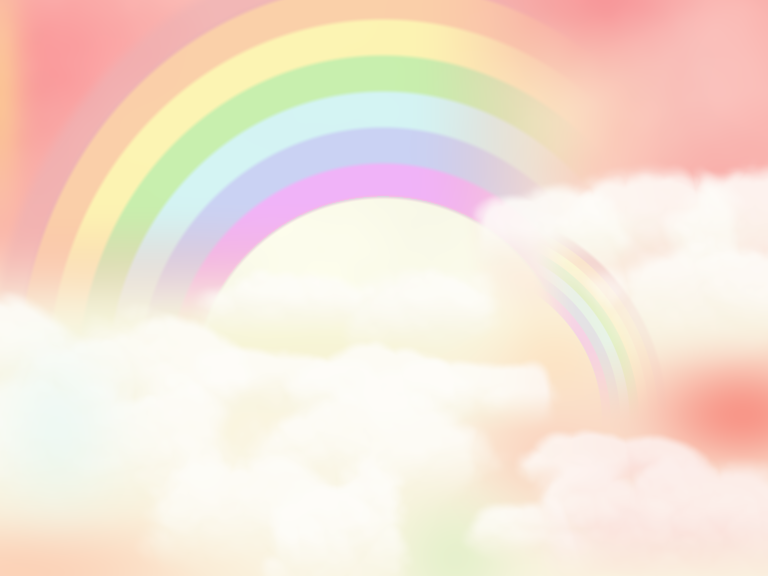
Write a Shadertoy shader that draws this background.

```glsl
// A pastel rainbow arching over billowing clouds in a pink and cream sky.
#define ARCH_CENTRE vec2(0.665, 0.332)
#define ARCH_RADIUS 0.327
#define ARCH_BAND vec2(0.052, 0.0625)
#define SMALL_CENTRE vec2(0.781, 0.271)
#define SMALL_RADIUS 0.264
#define SMALL_BAND 0.0165
#define PUFF_SCALE 6.0
#define PUFF_ROUGHNESS 0.95
#define PUFF_SOFTNESS 0.30
#define RELIEF 1.6
#define CLOUD_OPACITY 0.86

// Bands from the inside to the outside
const vec3 bands[7] = vec3[7](
    vec3(0.94, 0.70, 0.99), vec3(0.78, 0.83, 0.97), vec3(0.82, 0.97, 0.97), vec3(0.77, 0.95, 0.68),
    vec3(0.99, 0.97, 0.70), vec3(0.98, 0.82, 0.66), vec3(0.92, 0.70, 0.71));
// Cloud puffs: centre in xy, radii in zw
const vec4 backPuffs[6] = vec4[6](
    vec4(0.97, 0.59, 0.15, 0.09), vec4(1.14, 0.59, 0.18, 0.14), vec4(1.33, 0.58, 0.20, 0.15),
    vec4(1.22, 0.47, 0.19, 0.13), vec4(0.50, 0.47, 0.16, 0.06), vec4(0.73, 0.455, 0.15, 0.09));
const vec4 frontPuffs[12] = vec4[12](
    vec4(0.03, 0.38, 0.13, 0.11), vec4(0.23, 0.33, 0.20, 0.12), vec4(0.48, 0.33, 0.13, 0.07),
    vec4(0.65, 0.30, 0.20, 0.09), vec4(0.82, 0.31, 0.14, 0.07), vec4(0.12, 0.20, 0.30, 0.15),
    vec4(0.62, 0.20, 0.24, 0.12), vec4(0.45, 0.09, 0.22, 0.13), vec4(0.59, 0.04, 0.13, 0.16),
    vec4(1.08, 0.19, 0.17, 0.06), vec4(0.91, 0.07, 0.12, 0.06), vec4(1.20, 0.08, 0.28, 0.13));
// Sky stains: centre in xy, radii in zw, then their tints
const vec4 stains[12] = vec4[12](
    vec4(0.13, 0.90, 0.15, 0.12), vec4(1.06, 0.98, 0.13, 0.09), vec4(1.20, 0.87, 0.14, 0.13),
    vec4(0.00, 0.84, 0.04, 0.20), vec4(0.96, 0.78, 0.16, 0.16), vec4(0.96, 0.56, 0.14, 0.10),
    vec4(0.52, 0.42, 0.30, 0.06), vec4(0.96, 0.37, 0.11, 0.09), vec4(0.95, 0.21, 0.14, 0.11),
    vec4(1.29, 0.28, 0.17, 0.10), vec4(0.05, 0.01, 0.28, 0.09), vec4(0.79, 0.03, 0.10, 0.10));
const vec3 tints[12] = vec3[12](
    vec3(0.98, 0.59, 0.60), vec3(0.97, 0.55, 0.58), vec3(0.98, 0.78, 0.76), vec3(0.99, 0.83, 0.62),
    vec3(0.98, 0.87, 0.76), vec3(0.99, 0.97, 0.91), vec3(0.96, 0.95, 0.80), vec3(0.99, 0.90, 0.77),
    vec3(0.98, 0.82, 0.74), vec3(0.97, 0.53, 0.48), vec3(0.99, 0.80, 0.69), vec3(0.89, 0.94, 0.79));

float hash(vec2 p) {
    return fract(sin(dot(p, vec2(127.1, 311.7))) * 43758.5453);
}
float noise(vec2 p) {
    vec2 i = floor(p), f = fract(p);
    f = f * f * (3.0 - 2.0 * f);
    return mix(mix(hash(i), hash(i + vec2(1, 0)), f.x),
               mix(hash(i + vec2(0, 1)), hash(i + vec2(1, 1)), f.x), f.y);
}
// Layered noise: smooth sum in x, rounded lobes in y
vec2 fbm(vec2 p) {
    vec2 sum = vec2(0.0);
    float weight = 0.53;
    for (int i = 0; i < 4; i++) {
        float n = noise(p);
        sum += weight * vec2(n, abs(2.0 * n - 1.0));
        p = mat2(1.6, 1.2, -1.2, 1.6) * p + 3.7;
        weight *= 0.45;
    }
    return sum;
}
// Signed cloud height, positive where a lobe swells
float swell(vec2 p) {
    vec2 n = fbm(p * PUFF_SCALE);
    return 0.5 * (n.x - 0.46) + 0.7 * (n.y - 0.33);
}
vec3 glow(vec3 base, vec2 p, vec4 area, vec3 tint, float strength) {
    vec2 q = (p - area.xy) / area.zw;
    return mix(base, tint, strength * exp(-dot(q, q)));
}
vec3 bandColour(float t) {
    int i = int(clamp(floor(t), 0.0, 6.0));
    return mix(bands[i], bands[min(i + 1, 6)], smoothstep(0.83, 1.0, fract(t)));
}
float bandMask(float t) {
    return smoothstep(-0.10, 0.08, t) * (1.0 - smoothstep(6.6, 7.1, t));
}
// One puff: billowing crown, fading underside
vec3 puff(vec3 base, vec2 p, vec4 area, vec2 form, vec3 light, vec3 shade) {
    vec2 q = (p - area.xy) / area.zw;
    float d = length(q) - form.x * PUFF_ROUGHNESS;
    float cover = (1.0 - smoothstep(1.06 - PUFF_SOFTNESS, 1.06, d)) * smoothstep(-1.0, 0.2, q.y);
    float lit = smoothstep(-0.8, 0.5, q.y + form.x) + form.y;
    return mix(base, mix(shade, light, clamp(lit, 0.0, 1.0)), cover * CLOUD_OPACITY);
}

void mainImage(out vec4 fragColor, in vec2 fragCoord) {
    // Height runs from 0 to 1, width follows a 4:3 layout
    vec2 p = fragCoord / iResolution.xy * vec2(4.0 / 3.0, 1.0);
    float mist = fbm(p * 4.0).x - 0.46;
    float height = swell(p);
    vec2 form = vec2(height, RELIEF * (height - swell(p + vec2(0.004, 0.014))));

    // Sky
    vec3 colour = mix(vec3(0.98, 0.96, 0.88), vec3(0.98, 0.71, 0.69), smoothstep(0.42, 0.62, p.y));
    for (int i = 0; i < 12; i++) colour = glow(colour, p, stains[i], tints[i], 0.86);
    colour += mist * vec3(0.02, 0.16, 0.14) * smoothstep(0.4, 0.8, p.y);

    // Main arch, its bands narrower towards the sides
    vec2 v = p - ARCH_CENTRE;
    float r = length(v), up = v.y / max(r, 0.001);
    float t = (r - ARCH_RADIUS) / mix(ARCH_BAND.x, ARCH_BAND.y, up * up);
    float inside = (1.0 - smoothstep(-0.10, 0.08, t)) * smoothstep(0.36, 0.50, p.y);
    inside *= 1.0 - smoothstep(0.80, 0.94, p.x);
    colour = mix(colour, vec3(0.975, 0.975, 0.91) + mist * 0.06, inside);
    float fade = smoothstep(0.40, 0.66, p.y) * (1.0 - smoothstep(0.70, 1.06, p.x));
    fade *= 0.94 - 0.4 * smoothstep(5.8, 6.1, t);
    colour = mix(colour, bandColour(t), bandMask(t) * fade);

    // Distant clouds
    vec3 light = vec3(0.995, 0.99, 0.975), shade = vec3(0.97, 0.96, 0.90);
    for (int i = 0; i < 6; i++) colour = puff(colour, p, backPuffs[i], form, light, shade);

    // Small arch showing through a gap on the right
    t = (length(p - SMALL_CENTRE) - SMALL_RADIUS) / SMALL_BAND;
    float gap = smoothstep(0.92, 1.01, p.x) * smoothstep(0.25, 0.42, p.y) * (1.0 - smoothstep(0.54, 0.61, p.y));
    gap *= 0.45 - 0.3 * smoothstep(2.5, 5.0, t) * (1.0 - smoothstep(0.50, 0.55, p.y));
    colour = mix(colour, bandColour(t), bandMask(t) * gap);

    // Near clouds, blushing on the right, with coloured light on the left
    float blush = smoothstep(0.85, 1.10, p.x);
    light = mix(light, vec3(0.99, 0.94, 0.93), blush);
    shade = mix(vec3(0.97, 0.955, 0.88), vec3(0.98, 0.84, 0.83), blush);
    for (int i = 0; i < 12; i++) colour = puff(colour, p, frontPuffs[i], form, light, shade);
    colour = glow(colour, p, vec4(0.10, 0.25, 0.10, 0.14), vec3(0.90, 0.97, 0.95), 0.6);
    fragColor = vec4(clamp(colour, 0.0, 1.0), 1.0);
}
```
